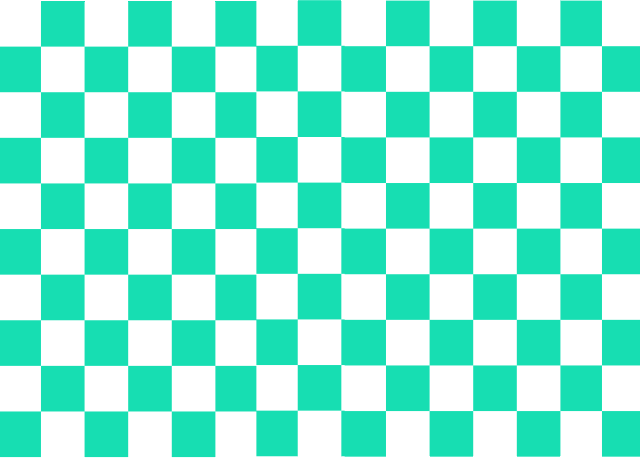
A WebGL 1 fragment shader for this pattern:

```glsl
precision highp float;
// Teal and white checkerboard assembled from four slightly misaligned panels.

uniform vec2 u_resolution;

const vec3 TEAL = vec3(0.09, 0.87, 0.70);
const vec3 WHITE = vec3(1.0);
const vec2 CELL = vec2(0.06814, 0.09958); // fraction of canvas width and height
const float ROWS = 10.0;

// Antialiased square wave: +1 in even cells, -1 in odd cells.
float squareWave(float t, float pixel) {
    float side = 1.0 - 2.0 * mod(floor(t), 2.0);
    float edgeDistance = 0.5 - abs(fract(t) - 0.5);
    return side * clamp(2.0 * edgeDistance / pixel, 0.0, 1.0);
}

// One-pixel ramp that rises through the given edge.
float softStep(float edge, float x, float pixel) {
    return clamp((x - edge) / pixel + 0.5, 0.0, 1.0);
}

// Teal coverage of a ten-row checkerboard whose first teal cell starts at origin.
float checkerPanel(vec2 uv, vec2 origin, vec2 pixel) {
    vec2 grid = (uv - origin) / CELL;
    vec2 blur = pixel / CELL;
    float checks = 0.5 + 0.5 * squareWave(grid.x, blur.x) * squareWave(grid.y, blur.y);
    // The board stops just short of the canvas at the top and bottom.
    float inside = softStep(0.0, grid.y, blur.y) * (1.0 - softStep(ROWS, grid.y, blur.y));
    float outerEdge = min(abs(grid.y), abs(grid.y - ROWS));
    float onEdge = step(outerEdge, 0.5 * blur.y);
    float parity = step(0.0, squareWave(grid.x, blur.x) * (grid.y < 1.0 ? 1.0 : -1.0));
    return mix(checks, parity, onEdge) * inside;
}

void main() {
    vec2 pixel = 1.0 / u_resolution;
    vec2 uv = gl_FragCoord.xy * pixel;
    uv.y = 1.0 - uv.y; // rows are counted from the top

    // Each panel has its own offset and covers the previous one past its seam.
    float teal = checkerPanel(uv, vec2(0.0640, 0.0022), pixel);
    teal = mix(teal, checkerPanel(uv, vec2(0.4652, 0.0004), pixel),
               softStep(0.4006, uv.x, pixel.x));
    teal = mix(teal, checkerPanel(uv, vec2(0.6031, 0.0013), pixel),
               softStep(0.5385, uv.x, pixel.x));
    teal = mix(teal, checkerPanel(uv, vec2(1.0086, 0.0013), pixel),
               softStep(0.9403, uv.x, pixel.x));

    gl_FragColor = vec4(mix(WHITE, TEAL, teal), 1.0);
}
```
